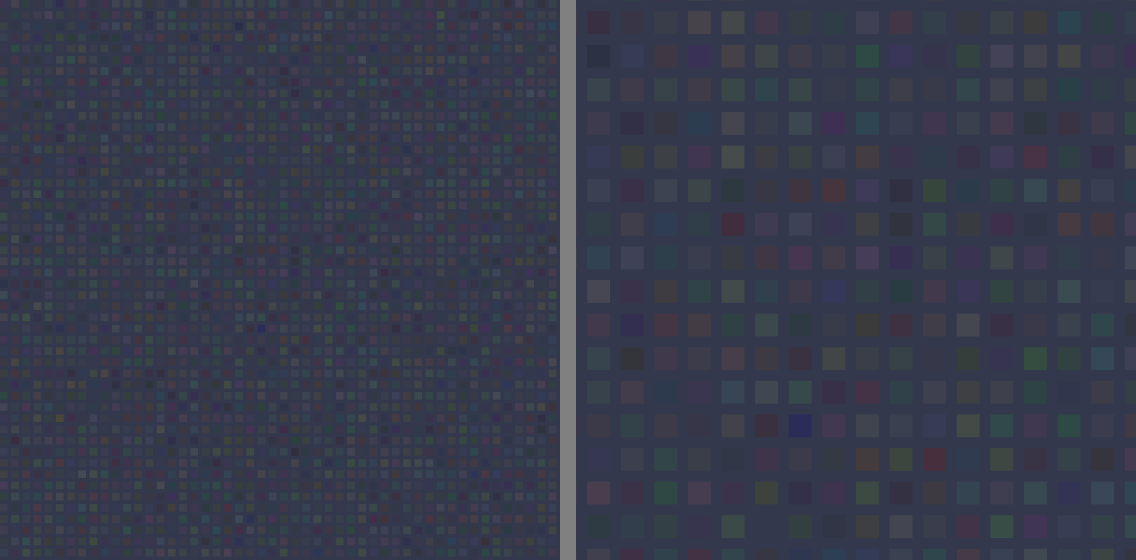
Left: the whole. Right: its middle third, enlarged.
Write a Shadertoy shader that draws this pattern.

```glsl
const float REPEATS = 50.0;                     // cells across and down
const float TILE_SIZE = 0.68;                   // tile side, in cells
const vec2 GRID_SHIFT = vec2(0.16, -0.16);      // puts tiles flush with the top left
const vec3 GROUND = vec3(0.20, 0.22, 0.30);
const vec3 TILE_MEAN = vec3(0.227, 0.239, 0.288);
const float TINT_SPREAD = 0.066;                // largest shift of a channel

// Three independent random values per cell
vec3 hash32(vec2 cell) {
    vec3 p = fract(cell.xyx * vec3(0.1031, 0.1030, 0.0973));
    p += dot(p, p.yxz + 33.33);
    return fract((p.xxy + p.yzz) * p.zyx);
}

// Coverage of a centred square, smoothed over one pixel
float squareMask(vec2 local, float side, float pixel) {
    vec2 inside = 0.5 * side - abs(local);
    vec2 cover = clamp(inside / pixel + 0.5, 0.0, 1.0);
    return cover.x * cover.y;
}

void mainImage(out vec4 fragColor, in vec2 fragCoord) {
    // Cell grid
    vec2 grid = fragCoord / iResolution.xy * REPEATS + GRID_SHIFT;
    vec2 cell = floor(grid);
    vec2 local = fract(grid) - 0.5;
    float pixel = REPEATS / min(iResolution.x, iResolution.y);

    // Two hashes subtracted: most tints stay near the mean, a few stand out
    vec3 shift = hash32(cell + 17.0) - hash32(cell + 131.0);
    vec3 tint = TILE_MEAN + TINT_SPREAD * shift;

    float mask = squareMask(local, TILE_SIZE, pixel);
    fragColor = vec4(mix(GROUND, tint, mask), 1.0);
}
```
